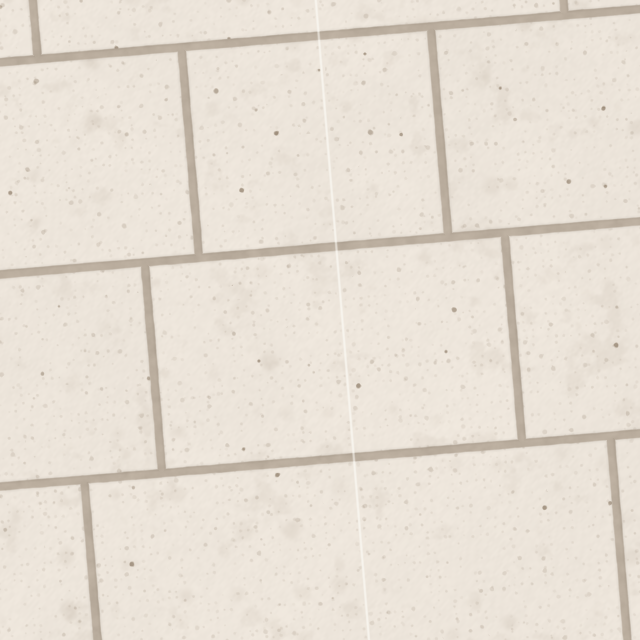
Reproduce this texture procedurally as a WebGL 1 fragment shader.

```glsl
precision highp float;
// Tilted courses of pale limestone slabs with taupe joints, fine specks and one hairline seam.

uniform vec2 u_resolution;

const float TILT = 0.083;
const float COURSE_HEIGHT = 0.3304;
const float COURSE_BASE = 0.2388;
const float JOINT_HALF = 0.0066;
const float SEAM_X = 0.5746;
const float SEAM_HALF = 0.0017;

const vec3 STONE = vec3(0.927, 0.897, 0.857);
const vec3 SPECK = vec3(0.55, 0.48, 0.40);
const vec3 JOINT = vec3(0.73, 0.68, 0.62);
const vec3 SEAM = vec3(0.975, 0.965, 0.94);

float hash(vec2 p) {
  return fract(sin(dot(p, vec2(127.1, 311.7))) * 43758.5453);
}

float noise(vec2 p) {
  vec2 i = floor(p);
  vec2 f = fract(p);
  f = f * f * (3.0 - 2.0 * f);
  return mix(mix(hash(i), hash(i + vec2(1.0, 0.0)), f.x),
             mix(hash(i + vec2(0.0, 1.0)), hash(i + vec2(1.0, 1.0)), f.x), f.y);
}

float fbm(vec2 p) {
  float sum = 0.0;
  float weight = 0.5;
  for (int i = 0; i < 4; i++) {
    sum += weight * noise(p);
    p = p * 2.03 + 17.3;
    weight *= 0.5;
  }
  return sum;
}

// First joint (x) and slab length (y) of a course.
vec2 courseLayout(float course) {
  if (course < -0.5) return vec2(0.152, 0.825);
  if (course < 0.5) return vec2(0.2742, 0.5644);
  if (course < 1.5) return vec2(0.3595, 0.3908);
  return vec2(0.134, 0.8263);
}

// Signed distance to the nearest of a set of evenly spaced lines.
float lineOffset(float x, float start, float spacing) {
  return (fract((x - start) / spacing + 0.5) - 0.5) * spacing;
}

float band(float offset, float halfWidth, float soft) {
  return 1.0 - smoothstep(halfWidth - soft, halfWidth + soft, abs(offset));
}

// Irregular dots, at most one per cell, each fully inside its cell.
float specks(vec2 p, float cell, float radius, float density, float seed, float soft) {
  vec2 id = floor(p / cell);
  vec2 key = id + seed;
  float size = radius * mix(0.45, 1.0, hash(key + 3.7));
  vec2 jitter = vec2(hash(key + 11.3), hash(key + 29.1)) - 0.5;
  vec2 d = p - (id + 0.5) * cell - jitter * max(cell - 3.0 * radius, 0.0);
  float dist = length(d) * (0.8 + 0.5 * noise(p / radius + seed));
  float present = step(hash(key + 47.9), density);
  float strength = mix(0.35, 1.0, hash(key + 61.7));
  return present * strength * (1.0 - smoothstep(size - soft, size + soft, dist));
}

vec3 stoneColor(vec2 p, vec2 slab, float pixel) {
  float soft = max(pixel, 0.0011);
  float patches = fbm(p * 9.0 + 5.0);
  float grain = noise(vec2(p.x + p.y, 2.0 * (p.y - p.x)) * 95.0);
  float upper = smoothstep(0.1, 1.0, p.y);
  vec3 color = STONE + 0.022 * (patches - 0.47) + 0.018 * (grain - 0.5);
  color += 0.008 * (hash(slab + 2.0) - 0.5);

  float stain = 0.10 * specks(p, 0.085, 0.016, 0.35, 7.0, 0.008);
  stain += 0.15 * specks(p, 0.012, 0.0026, 0.2 + 0.35 * patches, 19.0, soft);
  stain += 0.24 * specks(p + 0.013, 0.021, 0.0038, 0.30, 31.0, soft);
  stain += 0.75 * specks(p, 0.06, 0.0042, 0.08 + 0.22 * upper, 53.0, soft);
  stain += 0.07 * smoothstep(0.56, 0.76, fbm(p * 28.0 + 40.0));
  return mix(color, SPECK, clamp(stain, 0.0, 0.85));
}

vec3 jointColor(vec2 p, float offset) {
  float mottle = fbm(p * 65.0) - 0.47;
  float shade = smoothstep(0.25, 1.0, offset / JOINT_HALF);
  return JOINT + 0.07 * mottle - 0.035 * shade;
}

void main() {
  vec2 uv = gl_FragCoord.xy / u_resolution.y;
  float pixel = 1.0 / u_resolution.y;
  float c = cos(TILT);
  float s = sin(TILT);
  vec2 p = vec2(c * uv.x + s * uv.y, c * uv.y - s * uv.x);

  // Staggered slab layout with slightly worn edges.
  float course = floor((p.y - COURSE_BASE) / COURSE_HEIGHT);
  vec2 layout = courseLayout(course);
  float wear = 0.0016 * (fbm(p * 60.0 + 9.0) - 0.47);
  float bed = lineOffset(p.y, COURSE_BASE, COURSE_HEIGHT);
  float upright = lineOffset(p.x, layout.x, layout.y);
  vec2 slab = vec2(floor((p.x - layout.x) / layout.y), course);

  float offset = abs(bed) < abs(upright) ? bed : upright;
  float nearest = min(abs(bed), abs(upright)) + wear;
  float joint = band(nearest, JOINT_HALF, max(pixel, 0.0012));
  float rim = 1.0 - smoothstep(JOINT_HALF, JOINT_HALF + 0.005, nearest);

  vec3 color = stoneColor(p, slab, pixel) * (1.0 - 0.035 * rim);
  color = mix(color, jointColor(p, offset), joint);

  // Hairline seam, fainter where it crosses the joints.
  float seam = band(p.x - SEAM_X, SEAM_HALF, max(pixel, 0.001));
  color = mix(color, SEAM, seam * mix(0.85, 0.6, joint));
  gl_FragColor = vec4(color, 1.0);
}
```
